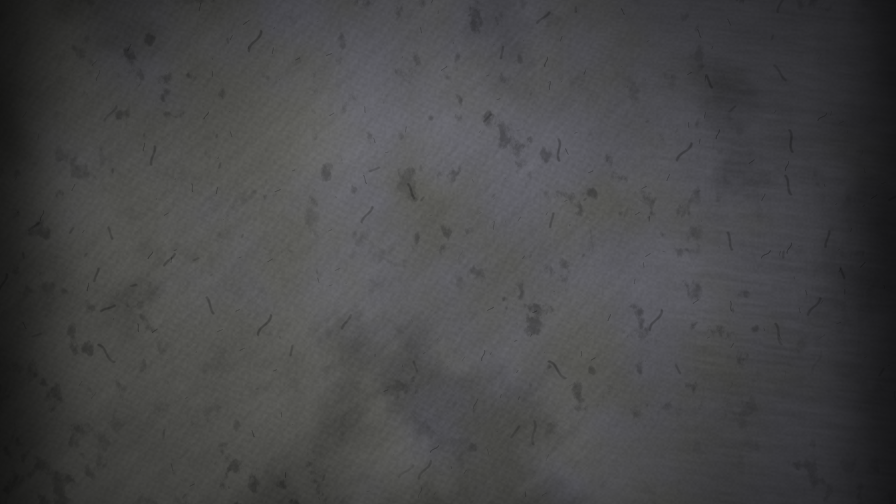
Give the GLSL for this texture, as a Shadertoy shader.

```glsl
// Worn dark grey canvas with soft stains, brushed grain, small scars and a vignette.
#define BASE_GREY 0.375
#define CLOUD_CONTRAST 0.30
#define STAIN_DEPTH 0.15
#define FLECK_DEPTH 0.20
#define BRUSH_DEPTH 0.10
#define WEAVE_DEPTH 0.022
#define WEAVE_COUNT 105.0
#define GRAIN_DEPTH 0.07
#define SCAR_DEPTH 0.24
#define VIGNETTE 0.56
#define WARM_TINT vec3(1.005, 1.005, 0.965)
#define COOL_TINT vec3(0.985, 0.985, 1.055)

float hash(vec2 p) {
    return fract(sin(dot(p, vec2(127.1, 311.7))) * 43758.5453);
}

float noise(vec2 p) {
    vec2 i = floor(p), f = fract(p);
    f = f * f * (3.0 - 2.0 * f);
    return mix(mix(hash(i), hash(i + vec2(1, 0)), f.x),
               mix(hash(i + vec2(0, 1)), hash(i + vec2(1, 1)), f.x), f.y);
}

float fbm(vec2 p) {
    float sum = 0.0, gain = 0.5;
    for (int i = 0; i < 5; i++) {
        sum += gain * noise(p);
        p = mat2(1.6, 1.2, -1.2, 1.6) * p + 7.3;
        gain *= 0.5;
    }
    return sum;
}

vec2 rotate(vec2 p, float angle) {
    float c = cos(angle), s = sin(angle);
    return vec2(c * p.x + s * p.y, c * p.y - s * p.x);
}

// Fibres stretched along the given angle, centred on zero
float brushed(vec2 p, float angle) {
    vec2 q = rotate(p, angle);
    return noise(q * vec2(14.0, 130.0)) * 0.6 + noise(q * vec2(35.0, 210.0) + 9.0) * 0.4 - 0.5;
}

// Sparse short scars, one candidate per cell, mostly upright or diagonal
float scars(vec2 p, float cells, float rarity, float seed) {
    vec2 g = p * cells;
    float ink = 0.0;
    for (int y = -1; y <= 1; y++)
    for (int x = -1; x <= 1; x++) {
        vec2 id = floor(g) + vec2(x, y);
        vec2 centre = id + vec2(hash(id + seed), hash(id + seed + 17.0));
        float angle = 1.6 + 1.8 * (hash(id + seed + 31.0) - 0.5);
        float size = hash(id + seed + 47.0);
        vec2 q = rotate(g - centre, angle);
        q.y += 0.08 * sin(q.x * 6.0);
        q.x = max(abs(q.x) - 0.4 * size * size, 0.0);
        float mark = 1.0 - smoothstep(0.01, 0.075, length(q));
        ink = max(ink, mark * step(rarity, hash(id + seed + 63.0)) * (0.4 + 0.6 * size));
    }
    return ink;
}

void mainImage(out vec4 fragColor, in vec2 fragCoord) {
    vec2 uv = fragCoord / iResolution.xy;
    vec2 p = fragCoord / iResolution.y;

    // Broad mottling
    float cloud = fbm(p * 2.6 + 3.1) - 0.48;
    float patches = fbm(p * 7.0 + 21.0) - 0.48;
    float tone = 1.0 + CLOUD_CONTRAST * (cloud + 0.55 * patches);

    // Dark stains with clustered flecks inside them
    float stain = smoothstep(0.53, 0.75, fbm(p * 4.2 + 40.0));
    float fleck = smoothstep(0.60, 0.76, fbm(p * vec2(34.0, 26.0) + 5.0));
    tone -= STAIN_DEPTH * stain;
    tone -= FLECK_DEPTH * fleck * (0.2 + 0.8 * smoothstep(0.44, 0.64, fbm(p * 3.5 + 60.0)));

    // Diagonal fibres turn nearly level towards the right
    float right = smoothstep(0.62, 0.85, uv.x + 0.15 * cloud);
    tone += BRUSH_DEPTH * mix(0.8 * brushed(p, 0.75), 1.3 * brushed(p, -0.12), right);

    // Fine weave and grain
    vec2 thread = rotate(p, 0.35) * WEAVE_COUNT * 3.14159 + 2.0 * noise(p * 24.0);
    tone += WEAVE_DEPTH * sin(thread.x) * sin(thread.y) * (1.0 - right);
    tone += GRAIN_DEPTH * (noise(p * 250.0) - 0.5);

    // Scars and pits
    float wear = smoothstep(0.35, 0.6, fbm(p * 2.2 + 80.0));
    tone -= SCAR_DEPTH * wear * scars(p, 17.0, 0.80, 2.0);
    tone -= SCAR_DEPTH * wear * scars(p, 36.0, 0.86, 90.0);

    // Lens falloff plus darker side borders
    vec2 fromCentre = (uv - vec2(0.46, 0.48)) * vec2(2.0, 1.5);
    float light = 1.0 - VIGNETTE * smoothstep(0.35, 1.3, length(fromCentre));
    float side = min(uv.x, 1.0 - uv.x) + 0.02 * cloud;
    light *= mix(0.45, 1.0, smoothstep(-0.02, 0.10, side));

    // Warm lower left, cool upper right
    float cool = smoothstep(0.25, 0.8, 0.6 * uv.x + 0.35 * uv.y + 0.9 * patches + 0.05);
    vec3 colour = BASE_GREY * tone * light * mix(WARM_TINT, COOL_TINT, cool);
    fragColor = vec4(clamp(colour, 0.0, 1.0), 1.0);
}
```
